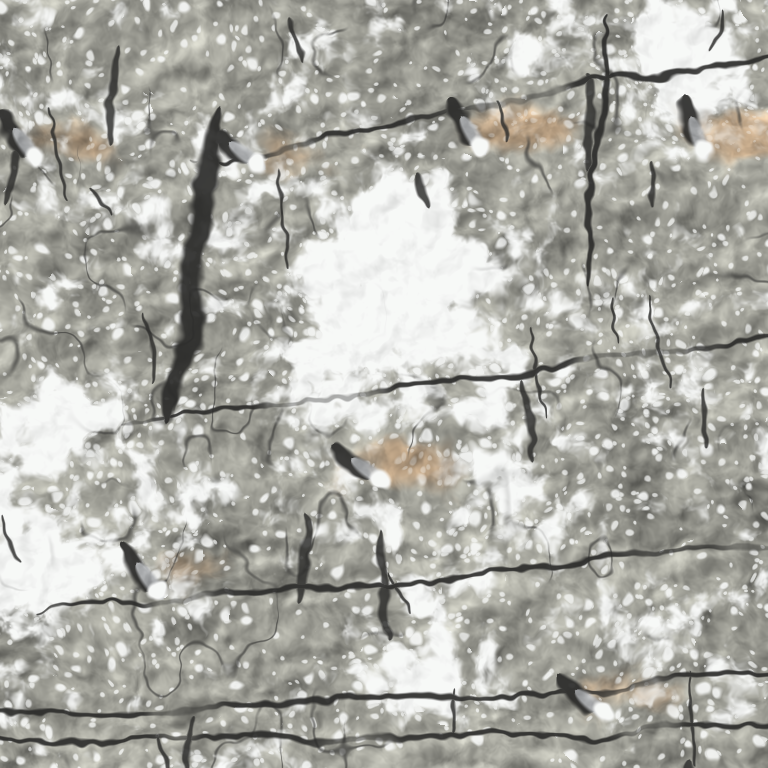
This texture is drawn by a three.js fragment shader. Its source:

```glsl
// Weathered grey rock face crusted with white lichen, split by slanting ledges,
// upright cracks and a dark gash. Layered noise makes the stone and the lichen;
// tapered, warped segments make the cracks; pale studs sit in rusty stains.
varying vec2 vUv;

const vec3 STONE = vec3(0.635, 0.635, 0.600);
const vec3 SHADOW = vec3(0.17, 0.17, 0.165);
const vec3 LICHEN = vec3(0.97, 0.975, 0.97);
const vec3 RUST = vec3(0.73, 0.61, 0.48);

float hash(vec2 p) {
  vec3 h = fract(vec3(p.xyx) * 0.1031);
  h += dot(h, h.yzx + 33.33);
  return fract((h.x + h.y) * h.z);
}

vec2 hash2(vec2 p) {
  return vec2(hash(p + 11.3), hash(p + 47.9));
}

float noise(vec2 p) {
  vec2 i = floor(p);
  vec2 f = fract(p);
  f = f * f * (3.0 - 2.0 * f);
  float low = mix(hash(i), hash(i + vec2(1.0, 0.0)), f.x);
  float high = mix(hash(i + vec2(0.0, 1.0)), hash(i + 1.0), f.x);
  return mix(low, high, f.y);
}

float fbm(vec2 p) {
  float sum = 0.0;
  float amp = 0.53;
  for (int i = 0; i < 4; i++) {
    sum += amp * noise(p);
    p = mat2(1.6, 1.2, -1.2, 1.6) * p + 17.0;
    amp *= 0.5;
  }
  return sum;
}

float blob(vec2 p, vec2 centre, vec2 radius) {
  vec2 d = (p - centre) / radius;
  return exp(-dot(d, d));
}

// Soft stroke from a to b that narrows towards both ends.
float stroke(vec2 p, vec2 a, vec2 b, float width) {
  vec2 ab = b - a;
  float t = clamp(dot(p - a, ab) / dot(ab, ab), 0.0, 1.0);
  float w = width * sqrt(4.0 * t * (1.0 - t));
  return 1.0 - smoothstep(w * 0.55, w + 0.0022, length(p - a - ab * t));
}

// Round grains, one per cell, present with the given chance.
float grains(vec2 p, float scale, float chance) {
  vec2 cell = floor(p * scale);
  float cover = 0.0;
  for (int y = -1; y <= 1; y++) {
    for (int x = -1; x <= 1; x++) {
      vec2 id = cell + vec2(float(x), float(y));
      float radius = 0.16 + 0.26 * hash(id + 5.0);
      float d = length(p * scale - id - hash2(id));
      float present = step(hash(id + 91.0), chance);
      cover = max(cover, present * (1.0 - smoothstep(radius * 0.55, radius + 0.1, d)));
    }
  }
  return cover;
}

// Ledges crowd towards the bottom; upright cracks scatter everywhere.
float cracks(vec2 p) {
  float gaps = smoothstep(0.25, 0.55, noise(p * 13.0 + 3.0));
  float dark = 0.0;
  for (int i = 0; i < 5; i++) {
    float k = float(i);
    float y = 0.04 + 0.052 * k * k;
    float rise = 0.01 + 0.02 * k;
    float ledge = stroke(p, vec2(-0.15 + 0.1 * k, y - rise), vec2(1.15, y + rise), 0.0034);
    dark = max(dark, ledge * mix(0.4, 1.0, gaps));
  }
  for (int i = 0; i < 26; i++) {
    vec2 seed = vec2(float(i) * 3.7, 8.0);
    vec2 top = hash2(seed);
    float size = hash(seed + 2.0);
    vec2 fall = vec2(0.05 * (hash(seed + 6.0) - 0.4), -0.04 - 0.11 * size);
    float width = mix(0.0015, 0.009, pow(hash(seed + 4.0), 4.0));
    dark = max(dark, 0.9 * stroke(p, top, top + fall, width));
  }
  dark = max(dark, stroke(p, vec2(0.285, 0.86), vec2(0.215, 0.44), 0.019));
  return max(dark, stroke(p, vec2(0.785, 0.97), vec2(0.76, 0.62), 0.004));
}

// Studs: x = shadow, y = metal shaft, z = bright head, w = rust around them.
vec4 studs(vec2 p, vec2 warped) {
  vec4 marks = vec4(0.0);
  for (int i = 0; i < 7; i++) {
    float k = float(i);
    vec2 h = hash2(vec2(k, 23.0));
    float row = k < 3.5 ? 0.77 + 0.05 * h.x : 0.05 + 0.45 * fract(0.4 + 0.325 * (k - 4.0));
    vec2 head = vec2(fract(0.045 + 0.29 * k), row);
    vec2 dir = normalize(vec2(-0.8 + 0.6 * h.y, 0.25 + 0.7 * h.x));
    marks.x = max(marks.x, stroke(warped, head + dir * 0.008 - 0.006, head + dir * 0.075, 0.013));
    marks.y = max(marks.y, stroke(p, head - dir * 0.012, head + dir * 0.045, 0.010));
    marks.z = max(marks.z, 1.0 - smoothstep(0.009, 0.016, length(warped - head)));
    marks.w += (0.5 + 0.5 * h.y) * blob(warped, head + vec2(0.045, 0.022), vec2(0.085, 0.042));
  }
  return marks;
}

void main() {
  vec2 p = vUv;
  vec2 bend = vec2(fbm(p * 9.0), fbm(p * 9.0 + 31.0)) - 0.5;
  vec2 jitter = vec2(noise(p * 75.0), noise(p * 75.0 + 57.0)) - 0.5;
  vec2 q = p + 0.035 * bend + 0.006 * jitter;

  // Stone: broad tone, thin strata and chipped relief.
  float relief = fbm(q * 36.0) - fbm(q * 36.0 + vec2(0.3, -0.3));
  float tone = 0.98 + 0.35 * (fbm(p * 7.0 + 4.0) - 0.5) + 0.25 * (noise(q * vec2(16.0, 55.0)) - 0.5);
  tone += 0.75 * relief - 0.22 * smoothstep(0.58, 0.78, fbm(p * 6.0 + 70.0));
  vec3 color = STONE * tone;

  // Rust stains, streaked by the stone.
  vec4 stud = studs(p, p + 0.007 * jitter);
  float stain = smoothstep(0.3, 0.75, stud.w + 0.9 * (fbm(q * 17.0 + 9.0) - 0.5));
  color = mix(color, RUST * (tone + 0.05), 0.8 * stain);

  // Lichen: thick patches that break up into crust and loose grains.
  float patches = blob(q, vec2(0.45, 0.56), vec2(0.12, 0.10)) + blob(q, vec2(0.53, 0.67), vec2(0.11, 0.08));
  patches += blob(q, vec2(0.06, 0.46), vec2(0.09, 0.06)) + blob(q, vec2(0.05, 0.26), vec2(0.09, 0.06));
  patches += blob(q, vec2(0.90, 0.90), vec2(0.08, 0.10)) + blob(q, vec2(0.56, 0.11), vec2(0.09, 0.05));
  float density = 0.17 + 1.1 * (fbm(p * 5.5 + 13.0) - 0.5) + 0.85 * min(patches, 1.1);
  float crust = smoothstep(0.66, 0.92, fbm(q * 33.0 + 21.0) + 0.6 * density);
  float chance = clamp(0.16 + 0.45 * density, 0.04, 0.6);
  float specks = max(grains(q, 48.0, chance * 0.6), 0.85 * grains(q + 0.37, 85.0, chance));
  float cover = max(crust, specks * 0.9) * (1.0 - 0.55 * stain);
  color = mix(color, LICHEN * (1.0 + 0.25 * min(relief, 0.0)), cover);

  // Hairline fissures, cracks and the studs on top.
  float vein = 1.0 - smoothstep(0.0, 0.045, abs(noise(q * vec2(23.0, 15.0) + 40.0) - 0.5));
  vein *= smoothstep(0.5, 0.7, noise(p * 14.0 + 80.0)) * (1.0 - 0.8 * crust);
  color = mix(color, SHADOW * 1.4, 0.65 * vein);
  color = mix(color, SHADOW, 0.92 * max(cracks(q - 0.004), stud.x));
  color = mix(color, vec3(0.72, 0.73, 0.74) + 0.4 * relief, 0.85 * stud.y);
  color = mix(color, LICHEN, stud.z);
  gl_FragColor = vec4(clamp(color, 0.0, 1.0), 1.0);
}
```
